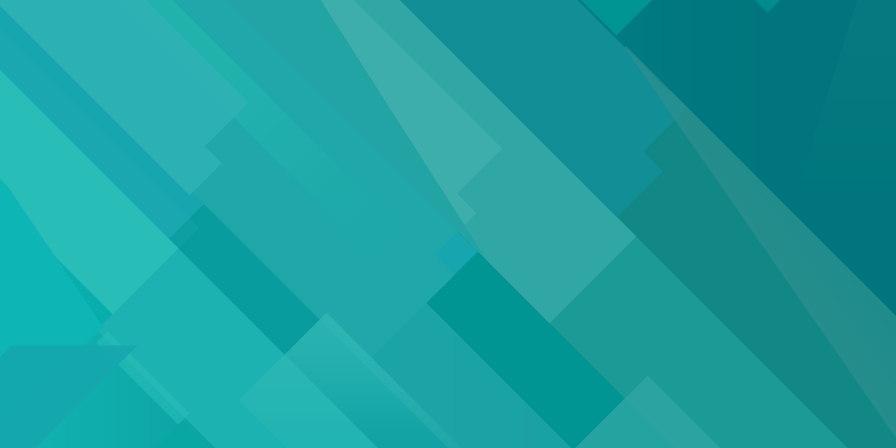
Write a WebGL 1 fragment shader that draws this background.

```glsl
precision highp float;
uniform vec2 u_resolution;

#define TEAL_BRIGHT vec3(0.07, 0.72, 0.71)
#define TEAL_DEEP vec3(0.00, 0.46, 0.49)
#define TEAL_GREEN vec3(0.00, 0.585, 0.575)
#define AQUA vec3(0.16, 0.74, 0.72)
#define CYAN vec3(0.09, 0.65, 0.685)
#define MIST vec3(0.18, 0.695, 0.705)
#define SEA vec3(0.12, 0.655, 0.665)
#define SAGE vec3(0.19, 0.655, 0.645)
#define SLATE vec3(0.07, 0.56, 0.59)
#define PINE vec3(0.07, 0.535, 0.525)
#define FAR 9.0

// Antialiased mask of a signed distance, positive inside
float fill(float d) {
  return clamp(d * u_resolution.y + 0.5, 0.0, 1.0);
}

// Diagonal bar: q.x runs across the stripes, q.y along them
float bar(vec2 q, vec2 across, vec2 along) {
  vec2 d = min(q - vec2(across.x, along.x), vec2(across.y, along.y) - q);
  return fill(min(d.x, d.y) * 0.7071);
}

// Stripe whose far end has three steps, split at the values in cuts
float steppedBar(vec2 q, vec4 cuts, vec3 ends) {
  float end = q.x < cuts.y ? ends.x : (q.x < cuts.z ? ends.y : ends.z);
  return bar(q, cuts.xw, vec2(-FAR, end));
}

// Signed distance to a line, positive on the left of a to b
float side(vec2 p, vec2 a, vec2 b) {
  vec2 d = normalize(b - a);
  return dot(p - a, vec2(-d.y, d.x));
}

void main() {
  vec2 p = gl_FragCoord.xy / u_resolution.y;
  p.x *= 2.0 * u_resolution.y / u_resolution.x;
  vec2 q = vec2(p.x + p.y - 1.0, p.x - p.y + 1.0);
  vec3 col = mix(TEAL_BRIGHT, TEAL_DEEP, smoothstep(-0.3, 1.75, p.x));

  // Broad stripes behind the panels
  col = mix(col, vec3(0.11, 0.70, 0.695), bar(q, vec2(-0.52, -0.156), vec2(0.953, FAR)));
  col = mix(col, CYAN, bar(q, vec2(-0.156, 0.0), vec2(-FAR, 0.953)));
  col = mix(col, vec3(0.03, 0.61, 0.625), bar(q, vec2(-0.156, 0.0), vec2(0.91, FAR)));
  col = mix(col, SEA, bar(q, vec2(0.0, 0.276), vec2(1.6, FAR)) * 0.85);
  col = mix(col, TEAL_GREEN, bar(q, vec2(0.276, 0.505), vec2(1.6, FAR)));
  col = mix(col, vec3(0.11, 0.605, 0.585), bar(q, vec2(0.505, 0.893), vec2(1.9, FAR)));
  col = mix(col, PINE, bar(q, vec2(0.893, 1.295), vec2(1.7, FAR)));

  // Left panels
  col = mix(col, AQUA, bar(q, vec2(-0.45, -0.156), vec2(-FAR, 0.953)));
  col = mix(col, MIST, bar(q, vec2(-0.156, -0.065), vec2(-FAR, 0.953)) * 0.15);
  float leftFacet = fill(-side(p, vec2(0.0, 0.609), vec2(0.247, 0.245)));
  float leftFold = bar(q, vec2(-FAR, -0.45), vec2(-FAR, 0.95));
  col = mix(col, vec3(0.05, 0.71, 0.705), leftFacet * bar(q, vec2(-FAR, -0.4), vec2(-FAR, 0.96)));
  col = mix(col, vec3(0.0, 0.685, 0.67), (1.0 - leftFacet) * leftFold * 0.5);

  // Central panels with stepped ends
  col = mix(col, CYAN, bar(q, vec2(0.326, 0.505), vec2(-FAR, 1.628)));
  float center = steppedBar(q, vec4(0.0, 0.404, 0.589, 0.789), vec3(1.628, 1.539, 1.453));
  col = mix(col, SEA, center);
  float streak = bar(q, vec2(0.26, 0.385), vec2(-FAR, 1.628));
  col = mix(col, vec3(0.13, 0.70, 0.675), streak * (1.0 - smoothstep(0.5, 1.5, q.y)));
  float upperLeft = steppedBar(q, vec4(-0.013, 0.13, 0.26, 0.326), vec3(0.859, 0.784, 0.784));
  col = mix(col, MIST, upperLeft * 0.9);

  // Wide pale stripe with a slanted facet
  float pale = bar(q, vec2(0.505, 0.893), vec2(-FAR, 1.948));
  float facet = fill(side(p, vec2(0.716, 1.0), vec2(1.0755, 0.4375)));
  col = mix(col, mix(vec3(0.13, 0.645, 0.64), SAGE, facet), pale);
  col = mix(col, vec3(0.25, 0.69, 0.68), pale * facet * center * 0.8);

  // Blue panel and shaded facet on the right
  col = mix(col, SLATE, steppedBar(q, vec4(0.893, 1.096, 1.2, 1.289), vec3(1.862, 1.773, 1.773)));
  float slant = side(p, vec2(1.393, 0.896), vec2(2.0, 0.023));
  float sheen = fill(slant) * bar(q, vec2(0.893, 1.295), vec2(1.5, FAR));
  col = mix(col, vec3(0.17, 0.56, 0.56), sheen * (0.75 - 1.8 * slant));

  // Small triangles and a faint ray along the top
  col = mix(col, TEAL_GREEN, bar(q, vec2(1.297, FAR), vec2(-FAR, 1.455)));
  col = mix(col, TEAL_GREEN, bar(q, vec2(1.685, FAR), vec2(-FAR, 1.742)) * 0.7);
  float ray = fill(side(p, vec2(1.844, 0.78), vec2(1.914, 1.0)) * -1.0);
  col = mix(col, PINE, ray * 0.2 * smoothstep(0.55, 0.9, p.y));

  // Panels rising from the bottom edge
  float fade = smoothstep(-0.15, 0.3, p.y);
  col = mix(col, vec3(0.19, 0.72, 0.705), bar(q, vec2(-0.36, 0.031), vec2(1.427, FAR)) * fade * 0.8);
  col = mix(col, SAGE, bar(q, vec2(0.276, 0.607), vec2(2.284, FAR)) * 0.75);
  col = mix(col, AQUA, bar(q, vec2(-0.55, -0.5), vec2(0.98, 1.346)) * 0.6);
  col = mix(col, vec3(0.03, 0.655, 0.645), bar(q, vec2(-FAR, -0.53), vec2(1.346, FAR)));
  float corner = bar(q, vec2(-FAR, FAR), vec2(0.797, 1.078)) * fill(0.229 - p.y);
  col = mix(col, vec3(0.08, 0.65, 0.68), corner * 0.85);

  gl_FragColor = vec4(col, 1.0);
}
```
